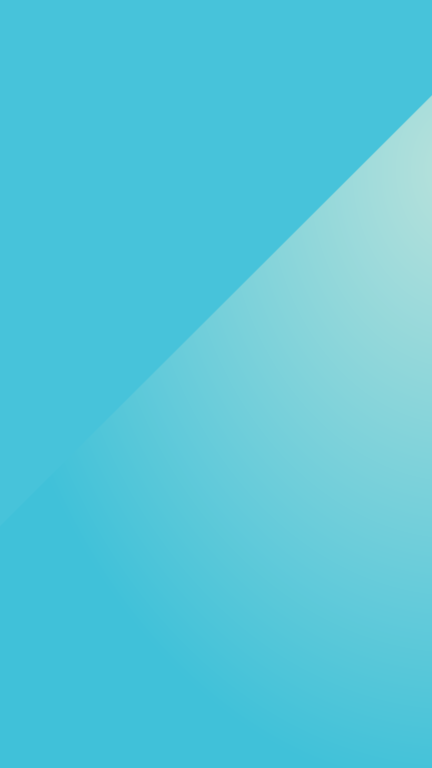
Reproduce this background procedurally as a Shadertoy shader.

```glsl
// Flat turquoise sky above a diagonal edge, with a soft pale elliptical glow below it.

// Pale glow fading to cyan, centred just beyond the right side
vec3 glowColor(vec2 uv) {
    float radius = length((uv - vec2(1.065, 0.779)) / vec2(1.10, 0.814));
    vec3 pale = vec3(0.725, 0.886, 0.859);
    vec3 cyan = vec3(0.251, 0.757, 0.851);
    return mix(pale, cyan, clamp(radius, 0.0, 1.0));
}

void mainImage(out vec4 fragColor, in vec2 fragCoord) {
    vec2 uv = fragCoord / iResolution.xy;
    vec3 turquoise = vec3(0.278, 0.765, 0.855);

    // Rising diagonal edge, positive on the upper left side
    float edge = uv.y - (0.315 + 0.561 * uv.x);
    float softness = 0.7 * fwidth(edge);
    float upper = smoothstep(-softness, softness, edge);

    fragColor = vec4(mix(glowColor(uv), turquoise, upper), 1.0);
}
```
